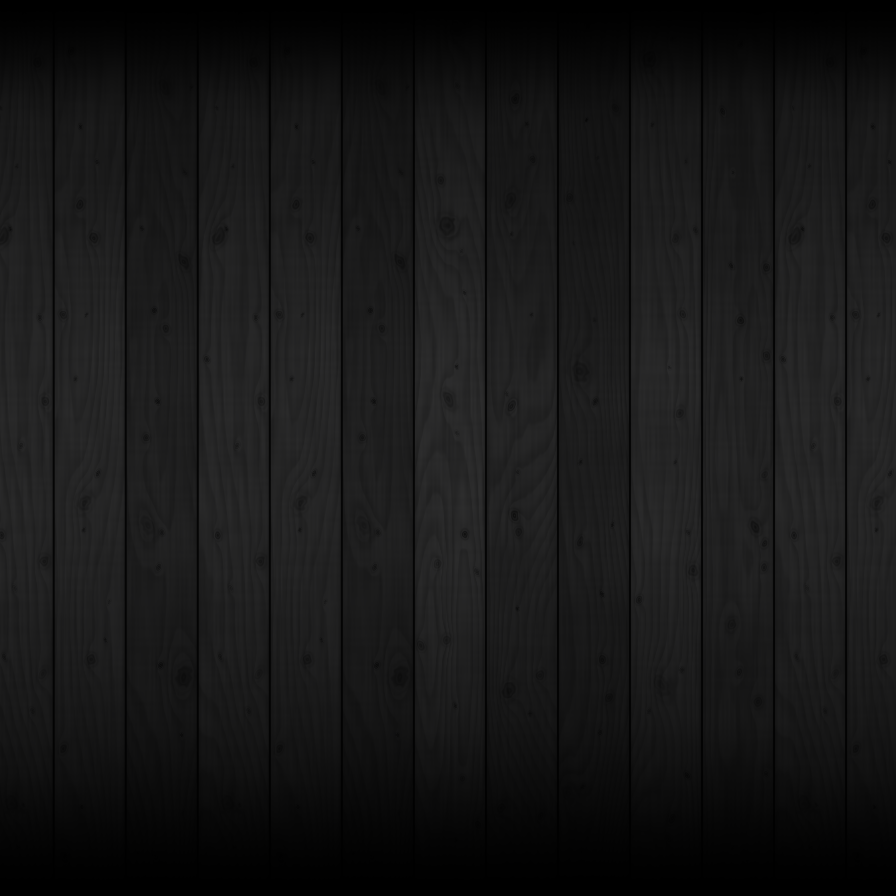
A Shadertoy shader for this texture:

```glsl
// Dark charcoal wooden planks standing upright, with grain, knots and shaded ends.

const float PLANK_WIDTH = 0.0804;
const float FIRST_SEAM = 0.0599;
const float SEAM_HALF_WIDTH = 0.012;  // in plank widths
const vec3 WOOD = vec3(0.143, 0.143, 0.144);
const vec3 SEAM = vec3(0.012);

float hash(vec2 p) {
    return fract(sin(dot(p, vec2(127.1, 311.7))) * 43758.5453);
}

float noise(vec2 p) {
    vec2 i = floor(p), f = fract(p);
    f = f * f * (3.0 - 2.0 * f);
    return mix(mix(hash(i), hash(i + vec2(1, 0)), f.x),
               mix(hash(i + vec2(0, 1)), hash(i + vec2(1, 1)), f.x), f.y);
}

float fbm(vec2 p) {
    float sum = 0.0, amp = 0.5;
    for (int i = 0; i < 4; i++) {
        sum += amp * noise(p);
        p = p * 2.03 + 17.3;
        amp *= 0.5;
    }
    return sum;
}

// Boards recur: three kinds appear twice, then five single ones.
float boardKind(float index) {
    float k = mod(index + 1.0, 11.0);
    return k < 6.0 ? mod(k, 3.0) : k - 3.0;
}

float boardTone(float kind) {
    float tones[8] = float[8](1.0, 1.03, 0.84, 1.07, 0.92, 0.80, 1.02, 0.92);
    return tones[int(kind + 0.5)];
}

// One knot per cell along the board: x = darkness, y = push on the grain.
vec2 knots(vec2 p, float seed, float spacing, float minRadius, float maxRadius) {
    vec2 result = vec2(0.0);
    float row = floor(p.y / spacing);
    for (float i = -1.0; i <= 1.0; i++) {
        vec2 id = vec2(row + i, seed);
        vec2 center = vec2(0.08 + 0.84 * hash(id),
                           (row + i + 0.15 + 0.7 * hash(id + 3.7)) * spacing);
        float size = hash(id + 8.1);
        float radius = mix(minRadius, maxRadius, size * size);
        vec2 d = (p - center) / radius;
        d.y = d.y * 0.8 + d.x * (hash(id + 5.3) - 0.5);
        float r = length(d) + 0.35 * (noise(p * 18.0 + seed) - 0.5);
        float core = 1.0 - smoothstep(0.5, 1.0, r);
        float ring = 0.25 * exp(-22.0 * (r - 1.15) * (r - 1.15));
        float strength = 0.45 + 0.55 * hash(id + 2.9);
        result.x += strength * (core * (0.75 + 0.25 * sin(r * 11.0)) + ring);
        result.y += radius * exp(-0.4 * dot(d * vec2(1.0, 0.4), d));
    }
    return result;
}

// Growth rings: contours of a field stretched along the board.
float growthRings(vec2 p, float seed, float push) {
    float field = noise(vec2(p.x * 1.7 + seed * 7.3, p.y * 0.25 + seed * 3.1));
    float wobble = fbm(vec2(p.x * 3.0, p.y * 0.6) + seed * 11.0);
    float phase = p.x * 7.0 + field * 10.0 + wobble * 1.2 + push * 14.0;
    float saw = fract(phase);
    return smoothstep(0.25, 0.85, saw) * (1.0 - smoothstep(0.85, 1.0, saw));
}

float woodShade(vec2 p, float kind) {
    float seed = kind * 5.17 + 1.3;
    vec2 large = knots(p, seed, 2.1, 0.06, 0.15);
    vec2 small = knots(p, seed + 40.0, 0.95, 0.025, 0.075);
    float rings = growthRings(p, seed, large.y + small.y);
    float fibre = noise(vec2(p.x * 36.0 + seed * 9.0, p.y * 1.6));
    float stain = fbm(vec2(p.x * 1.4, p.y * 0.9) + seed * 4.0);
    float sawMarks = noise(vec2(p.x * 1.5 + seed, p.y * 18.0));

    float shade = 1.0 - 0.13 * rings * (0.5 + stain);
    shade += 0.13 * (fibre - 0.5) + 0.24 * (stain - 0.47) + 0.05 * (sawMarks - 0.5);
    return shade * (1.0 - 0.6 * min(large.x * 0.85 + small.x, 1.0));
}

// Falls to black at both ends, brightest near the middle.
float lightAlong(float y) {
    float top = 1.0 - y;
    float upper = smoothstep(0.0, 0.15, top) * mix(0.66, 1.0, smoothstep(0.1, 0.45, top));
    float lower = smoothstep(0.0, 0.22, y) * mix(0.62, 1.0, smoothstep(0.14, 0.45, y));
    return upper * lower;
}

void mainImage(out vec4 fragColor, in vec2 fragCoord) {
    vec2 uv = fragCoord / iResolution.xy;
    float across = (uv.x - FIRST_SEAM) / PLANK_WIDTH;
    float kind = boardKind(floor(across));
    vec2 p = vec2(fract(across), uv.y / PLANK_WIDTH);

    // Board surface, slightly darker toward its rounded edges
    float edge = min(p.x, 1.0 - p.x);
    vec3 color = WOOD * boardTone(kind) * woodShade(p, kind);
    color *= mix(0.90, 1.04, smoothstep(0.0, 0.07, edge));

    // Gap between boards
    float pixel = 1.0 / (iResolution.x * PLANK_WIDTH);
    float gap = 1.0 - smoothstep(SEAM_HALF_WIDTH - 0.5 * pixel,
                                 SEAM_HALF_WIDTH + 0.004 + 0.5 * pixel, edge);
    color = mix(color, SEAM, 0.92 * gap);

    fragColor = vec4(color * lightAlong(uv.y), 1.0);
}
```
